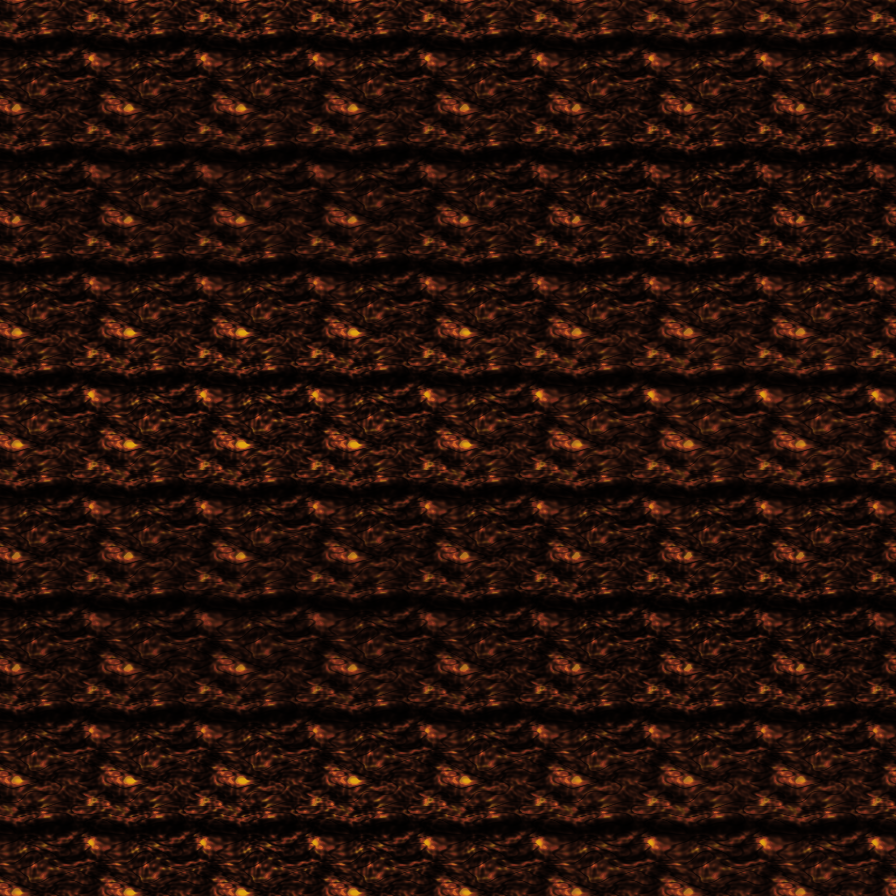
Give the GLSL for this texture, as a three.js fragment shader.

```glsl
// Smouldering bark: a tiled, horizontally folded dark crust with red embers and yellow sparks.
#define REPEATS 8.0
#define BASE_HEAT 0.115
#define WARP 0.07
#define RELIEF 2.2
#define GRAIN 1.7
#define CRACK_DEPTH 0.9
#define FOLD_DEPTH 1.9
#define SPARK_GAIN 2.1
#define WEAR 0.3
#define TAU 6.28319

varying vec2 vUv;

const vec3 SOOT  = vec3(0.07, 0.03, 0.02);
const vec3 UMBER = vec3(0.18, 0.08, 0.05);
const vec3 RUST  = vec3(0.29, 0.13, 0.07);
const vec3 EMBER = vec3(0.47, 0.17, 0.11);
const vec3 OCHRE = vec3(0.49, 0.31, 0.09);
const vec3 FLAME = vec3(0.80, 0.37, 0.14);
const vec3 SPARK = vec3(0.88, 0.64, 0.07);

vec2 gradientAt(vec2 cell, vec2 period, float seed) {
  vec2 c = mod(cell, period) + seed;
  float a = TAU * fract(sin(dot(c, vec2(127.1, 311.7))) * 43758.5);
  return vec2(cos(a), sin(a));
}

// Gradient noise that wraps once per tile; freq holds whole cells per tile
float noise(vec2 q, vec2 freq, float seed) {
  vec2 p = q * freq, i = floor(p), f = p - i;
  vec2 u = f * f * f * (f * (f * 6.0 - 15.0) + 10.0);
  vec2 e = vec2(1.0, 0.0);
  float a = dot(gradientAt(i, freq, seed), f);
  float b = dot(gradientAt(i + e.xy, freq, seed), f - e.xy);
  float c = dot(gradientAt(i + e.yx, freq, seed), f - e.yx);
  float d = dot(gradientAt(i + e.xx, freq, seed), f - e.xx);
  return mix(mix(a, b, u.x), mix(c, d, u.x), u.y);
}

float fbm(vec2 q, vec2 freq, float seed) {
  float sum = 0.0, amp = 1.0;
  for (int k = 0; k < 3; k++) {
    sum += amp * noise(q, freq, seed + float(k) * 7.3);
    freq *= 2.0;
    amp *= 0.65;
  }
  return sum;
}

// Soft spot and soft horizontal band, both wrapped to the tile
float blob(vec2 q, vec2 centre, vec2 size) {
  vec2 d = (fract(q - centre + 0.5) - 0.5) / size;
  return exp(-dot(d, d));
}

float band(float y, float centre, float width) {
  float d = (fract(y - centre + 0.5) - 0.5) / width;
  return exp(-d * d);
}

float ramp(float lo, float hi, float x) {
  return clamp((x - lo) / (hi - lo), 0.0, 1.0);
}

void main() {
  vec2 tile = vUv * REPEATS;
  vec2 q = tile + WARP * vec2(noise(tile, vec2(4.0, 5.0), 3.0),
                              noise(tile, vec2(3.0, 4.0), 11.0));

  // Slow drift across the canvas varies the repeats
  float rows = cos(TAU * (vUv.y * 2.08 - 0.14));
  float cols = cos(TAU * (vUv.x - 0.3));

  // Folds: dark wavy furrows with a red ridge above the deepest one
  float y = q.y + 0.025 * sin(TAU * (q.x + 0.15)) + 0.07 * noise(q, vec2(4.0, 3.0), 21.0);
  float tone = -FOLD_DEPTH * band(y, 0.60, 0.065);
  tone -= 0.8 * band(y, 0.35, 0.04);
  tone -= 0.5 * band(y, 0.93, 0.035);
  tone += 0.75 * band(y, 0.72, 0.07);
  tone += 0.5 * band(y, 0.46, 0.07);
  tone += 0.4 * band(y, 0.84, 0.05);
  tone += 0.5 * band(y, 0.04, 0.07);
  tone += 0.8 * band(y, 0.29, 0.018);
  tone -= 0.8 * blob(q, vec2(0.58, 0.18), vec2(0.22, 0.10));

  // Flaky relief, thin cracks and grain
  tone += RELIEF * fbm(q, vec2(4.0, 7.0), 31.0);
  float crack = abs(noise(q, vec2(4.0, 11.0), 47.0));
  tone -= CRACK_DEPTH * (1.0 - smoothstep(0.0, 0.09, crack));
  tone += GRAIN * (1.0 + WEAR * rows * cols) * noise(q, vec2(21.0, 31.0), 59.0);

  // Two sparks per tile, each in a wider red glow
  float hot = blob(q, vec2(0.19, 0.04), vec2(0.055, 0.035)) * (0.75 + 0.25 * cols);
  hot += 0.7 * blob(q, vec2(0.84, 0.45), vec2(0.045, 0.045));
  hot *= 0.78 + WEAR * rows;
  tone += SPARK_GAIN * hot;
  tone += 0.6 * blob(q, vec2(0.08, 0.05), vec2(0.18, 0.06));
  tone += 0.15 * rows;

  // Heat to colour
  float heat = BASE_HEAT * exp(tone);
  vec3 color = SOOT * min(heat / SOOT.r, 1.0);
  color = mix(color, UMBER, ramp(0.07, 0.18, heat));
  color = mix(color, RUST, ramp(0.18, 0.29, heat));
  color = mix(color, EMBER, ramp(0.29, 0.47, heat));
  color = mix(color, FLAME, ramp(0.55, 1.1, heat));

  // Ochre flecks and yellow spark cores
  float fleck = smoothstep(0.12, 0.32, noise(q, vec2(9.0, 14.0), 71.0));
  color = mix(color, OCHRE * min(heat / 0.45, 1.4), fleck * ramp(0.15, 0.4, heat));
  color = mix(color, SPARK, smoothstep(0.3, 0.75, hot) * ramp(0.25, 0.8, heat));

  gl_FragColor = vec4(color, 1.0);
}
```
